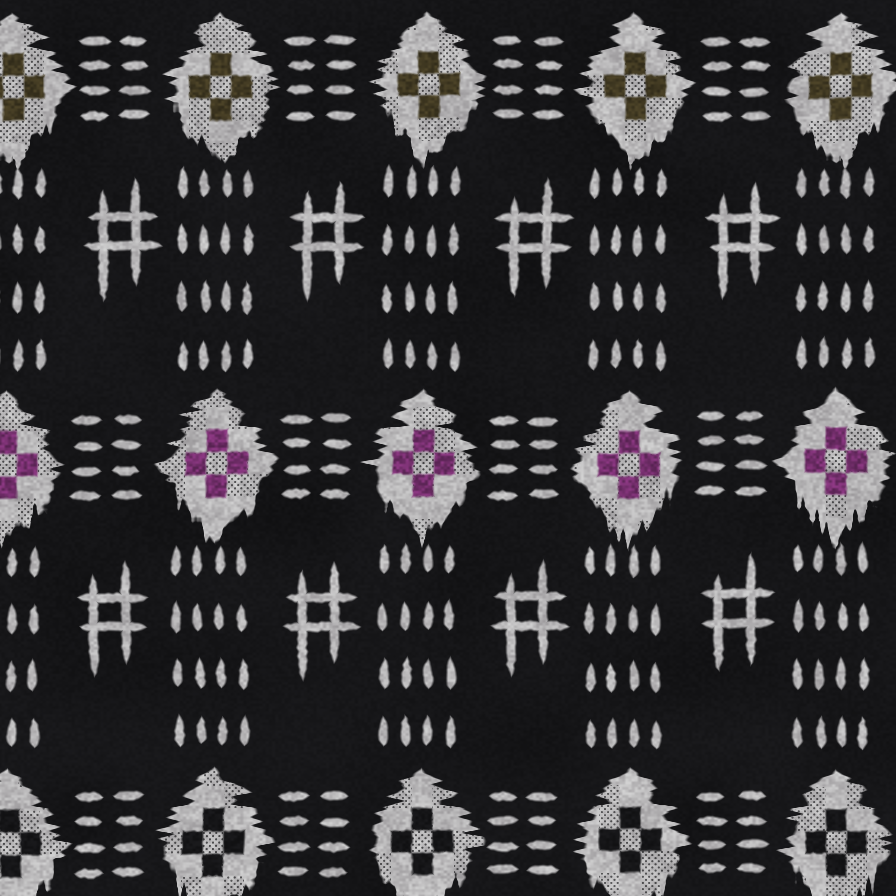
Reproduce this pattern procedurally as a WebGL 2 fragment shader.

```glsl
#version 300 es
precision highp float;
// Dark woven ikat cloth: checkered diamonds, dash groups and crossed bars in rows.

uniform vec2 u_resolution;
out vec4 fragColor;

// Lengths are in threads; the canvas is THREADS wide.
const float THREADS = 256.0;
const vec2 PITCH = vec2(59.2, 108.0);
const vec2 ORIGIN = vec2(61.4, 123.7);   // centre of one diamond
const float CELL_BELOW = 86.0;           // cell extent below a diamond
const float ROW_SHIFT = 1.5;             // sideways drift of upper rows
const float JITTER = 0.9;
const float SOFTNESS = 0.5;
const vec2 TILE = vec2(5.9, 6.4);        // checker tile in a diamond
const float MESH_PERIOD = 1.8;
const vec2 WEFT_GAP = vec2(11.3, 7.1);   // spacing of flat dashes
const vec2 WARP_GAP = vec2(6.3, 16.4);   // spacing of upright dashes
const vec2 DASH = vec2(4.2, 1.25);       // half length, half width
const float BAR_WIDTH = 1.3;
const vec3 GROUND = vec3(0.082, 0.082, 0.090);
const vec3 YARN_DIM = vec3(0.60, 0.59, 0.60);
const vec3 YARN_LIT = vec3(0.84, 0.84, 0.84);
const vec3 PURPLE = vec3(0.45, 0.18, 0.42);
const vec3 OLIVE = vec3(0.25, 0.22, 0.13);

float hash(vec2 p) {
    vec3 q = fract(p.xyx * 0.1031);
    q += dot(q, q.yzx + 33.33);
    return fract((q.x + q.y) * q.z);
}

float noise(vec2 p) {
    vec2 i = floor(p), f = fract(p);
    f = f * f * (3.0 - 2.0 * f);
    return mix(mix(hash(i), hash(i + vec2(1, 0)), f.x),
               mix(hash(i + vec2(0, 1)), hash(i + vec2(1, 1)), f.x), f.y);
}

float fill(float d) {
    float soft = max(SOFTNESS, 0.7 * THREADS / min(u_resolution.x, u_resolution.y));
    return 1.0 - smoothstep(-soft, soft, d);
}

// Tapered dyed stroke along x with a wavering edge
float stroke(vec2 p, vec2 halfSize, float taper, float seed) {
    float waver = 0.5 * (noise(vec2(p.x * 0.8, seed)) - 0.5);
    float t = abs(p.x) / (halfSize.x * (0.9 + 0.2 * hash(vec2(seed, 3.0))));
    return fill(abs(p.y + waver) - halfSize.y * (1.0 - pow(t, taper)));
}

// Index of the nearest of n items centred on zero
float nearest(float x, float gap, float n) {
    return clamp(floor(x / gap + 0.5 * n), 0.0, n - 1.0) - 0.5 * (n - 1.0);
}

float dashes(vec2 p, vec2 gap, vec2 count, bool upright, float seed) {
    vec2 id = vec2(nearest(p.x, gap.x, count.x), nearest(p.y, gap.y, count.y));
    float dashSeed = seed + 17.0 * id.x + 5.0 * id.y;
    vec2 q = p - id * gap;
    q += 0.7 * (vec2(hash(vec2(dashSeed, 1.0)), hash(vec2(dashSeed, 2.0))) - 0.5);
    if (upright) q = q.yx;
    float lean = upright ? 1.0 - 0.07 * clamp(q.x, -5.0, 5.0) : 1.0;   // fuller at the foot
    return stroke(q, DASH * vec2(1.0, lean), 3.2, dashSeed);
}

float crossedBars(vec2 p, float seed) {
    float ink = 0.0;
    for (float s = -1.0; s < 2.0; s += 2.0) {
        vec2 upright = p - vec2(-0.6 + 4.6 * s, -0.6 + 1.9 * s);
        vec2 level = p - vec2(0.4, 1.5 + 4.2 * s);
        ink = max(ink, stroke(upright.yx, vec2(14.5, BAR_WIDTH), 6.0, seed + s));
        ink = max(ink, stroke(level, vec2(10.2, BAR_WIDTH), 6.0, seed + s + 9.0));
    }
    return ink;
}

// Crowned diamond: streaked sideways above, downwards below
float diamond(vec2 p, float seed) {
    float lower = 1.0 - smoothstep(-7.0, -2.0, p.y);
    float sideJag = noise(vec2(p.y * 0.85, seed + (p.x > 0.0 ? 31.0 : 0.0))) - 0.45;
    float footJag = noise(vec2(p.x * 0.75, seed + 57.0)) - 0.5;
    float y = p.y + 6.0 * footJag * lower;
    float body = y > 0.0 ? 15.0 - 0.5 * y : min(15.0 + 0.4 * y, y + 22.0);
    float crown = min((21.0 - y) * 1.15, 5.0 + (y - 10.0) * 0.8);
    float halfWidth = mix(body, crown, smoothstep(9.8, 10.8, y));
    float reach = 5.5 * (1.0 - smoothstep(16.0, 22.0, p.y)) * (1.0 - 0.75 * lower);
    return fill((abs(p.x) - halfWidth - reach * sideJag) * 0.75);
}

void main() {
    vec2 p = gl_FragCoord.xy / min(u_resolution.x, u_resolution.y) * THREADS;
    vec2 q = p - ORIGIN + 1.2 * (vec2(noise(p / 45.0), noise(p / 45.0 + 40.0)) - 0.5);
    float row = floor((q.y + CELL_BELOW) / PITCH.y);
    q -= vec2(ROW_SHIFT * max(row, 0.0), row * PITCH.y);

    // Two columns per repeat: under the diamonds and between them
    float column = floor(q.x / PITCH.x + 0.5), between = floor(q.x / PITCH.x);
    float seed = floor(900.0 * hash(vec2(column, row) + 20.0));
    float seedB = floor(900.0 * hash(vec2(between, row) + 70.0));
    vec2 a = q - vec2(column * PITCH.x, 0.0);
    vec2 b = q - vec2((between + 0.5) * PITCH.x, 0.0);
    a += JITTER * (vec2(hash(vec2(seed, 5.0)), hash(vec2(seed, 6.0))) - 0.5);
    b += JITTER * (vec2(hash(vec2(seedB, 5.0)), hash(vec2(seedB, 6.0))) - 0.5);

    float gem = diamond(a, seed);
    float ink = max(gem, dashes(a + vec2(1.6, 52.2), WARP_GAP, vec2(4), true, seed));
    ink = max(ink, dashes(b - vec2(-0.9, 2.1), WEFT_GAP, vec2(2, 4), false, seedB));
    ink = max(ink, crossedBars(b - vec2(0.9, -43.5), seedB));

    // Yarn, ground and uneven cloth
    float grain = noise(p * vec2(1.1, 1.3));
    vec3 ground = GROUND * (0.72 + 0.3 * noise(p / 22.0) + 0.26 * grain);
    vec3 yarn = mix(YARN_DIM, YARN_LIT, 0.65 * grain + 0.35 * noise(p / 6.0));

    // Open mesh in some tiles, then four dyed tiles around the centre
    vec2 tile = floor(a / TILE + 0.5);
    float open = tile == vec2(0) ? 0.7 : 0.65 * step(0.65, hash(tile + seed));
    vec2 wave = cos(a * 6.2832 / MESH_PERIOD);
    yarn = mix(yarn, ground, gem * open * smoothstep(0.1, 0.9, wave.x * wave.y));
    vec2 t = abs(a + 0.5 * (noise(a * 0.9 + seed) - 0.5)) / TILE;
    float plus = fill((max(abs(max(t.x, t.y) - 1.0), min(t.x, t.y)) - 0.5) * TILE.x);
    float dyeId = mod(row, 3.0);
    vec3 dye = dyeId < 0.5 ? PURPLE : dyeId < 1.5 ? OLIVE : GROUND;
    yarn = mix(yarn, dye * (0.75 + 0.5 * grain), plus * gem);

    fragColor = vec4(mix(ground, yarn, ink), 1.0);
}
```
